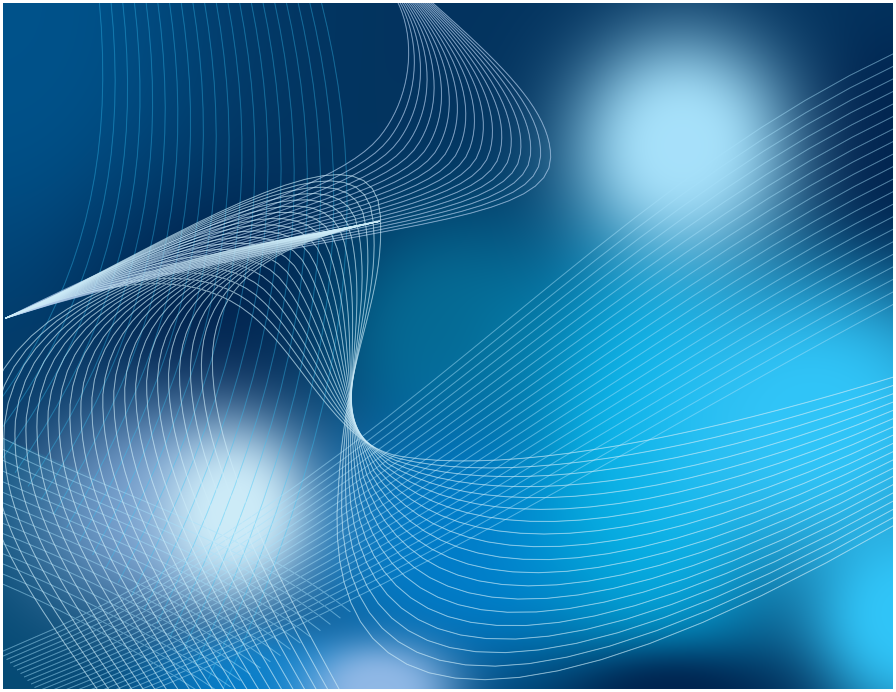
A WebGL 2 fragment shader for this background:

```glsl
#version 300 es
precision highp float;
// Blue abstract backdrop: soft elliptical glows layered over navy, crossed by
// ribbons of fine lines. Each ribbon blends between two cubic Bezier curves;
// every strand is drawn from its distance to the flattened curve.

#define CANVAS vec2(768.0, 594.0)  // design units, y measured from the top
#define STROKE 0.95                // strand width in design units
#define PIECES 20                  // straight pieces per curve
#define MARGIN 2.6                 // width of the white frame
#define BOLD 0.62                  // opacity of the main ribbons
#define FAINT 0.34                 // opacity of the background strands

uniform vec2 u_resolution;
out vec4 fragColor;

const vec3 DEEP = vec3(0.0, 0.14, 0.31);
const vec3 NAVY = vec3(0.01, 0.20, 0.37);
const vec3 OCEAN = vec3(0.0, 0.32, 0.54);
const vec3 TEAL = vec3(0.02, 0.41, 0.57);
const vec3 AZURE = vec3(0.0, 0.48, 0.78);
const vec3 CYAN = vec3(0.0, 0.67, 0.88);
const vec3 SKY = vec3(0.19, 0.77, 0.97);
const vec3 HAZE = vec3(0.46, 0.62, 0.80);
const vec3 ICE = vec3(0.65, 0.88, 0.98);
const vec3 FROST = vec3(0.80, 0.92, 0.97);
const vec3 LILAC = vec3(0.72, 0.82, 0.94);

// Blend a soft ellipse with a broad centre over the colour below it.
void glow(inout vec3 color, vec2 p, vec2 center, vec2 radius, vec3 tint) {
    vec2 d = (p - center) / radius;
    float rim = 1.0 - exp(-dot(d, d));
    color = mix(color, tint, 1.0 - rim * rim);
}

float segmentDistance(vec2 p, vec2 a, vec2 b) {
    vec2 ab = b - a, ap = p - a;
    return length(ap - ab * clamp(dot(ap, ab) / max(dot(ab, ab), 1e-4), 0.0, 1.0));
}

// Columns of the matrix are the four control points.
vec2 bezier(mat4x2 curve, float t) {
    float s = 1.0 - t;
    return curve * vec4(s * s * s, 3.0 * s * s * t, 3.0 * s * t * t, t * t * t);
}

// Combined coverage of the strands between two boundary curves.
float ribbon(vec2 p, mat4x2 first, mat4x2 last, int count) {
    float reach = max(STROKE, CANVAS.x / u_resolution.x);
    float clear = 1.0;
    for (int i = 0; i < count; i++) {
        float k = float(i) / float(count - 1);
        mat4x2 curve = first * (1.0 - k) + last * k;
        vec2 low = min(min(curve[0], curve[1]), min(curve[2], curve[3])) - reach;
        vec2 high = max(max(curve[0], curve[1]), max(curve[2], curve[3])) + reach;
        if (any(lessThan(p, low)) || any(greaterThan(p, high))) continue;
        float d = reach;
        vec2 a = curve[0];
        for (int j = 1; j <= PIECES; j++) {
            vec2 b = bezier(curve, float(j) / float(PIECES));
            d = min(d, segmentDistance(p, a, b));
            a = b;
        }
        clear *= 1.0 - BOLD * STROKE / reach * (1.0 - smoothstep(0.0, reach, d));
    }
    return 1.0 - clear;
}

vec3 backdrop(vec2 p) {
    vec3 c = NAVY;
    glow(c, p, vec2(0, 0), vec2(150, 220), OCEAN);
    glow(c, p, vec2(210, 270), vec2(110, 90), DEEP);
    glow(c, p, vec2(390, 290), vec2(90, 90), TEAL);
    glow(c, p, vec2(400, 470), vec2(130, 95), AZURE);
    glow(c, p, vec2(560, 390), vec2(90, 170), CYAN);
    glow(c, p, vec2(700, 360), vec2(130, 110), SKY);
    glow(c, p, vec2(775, 530), vec2(70, 80), SKY);
    glow(c, p, vec2(770, 120), vec2(70, 75), DEEP);
    glow(c, p, vec2(575, 604), vec2(90, 40), DEEP);
    glow(c, p, vec2(585, 125), vec2(78, 80), ICE);
    // Sheer wedge at the left, then the lower glows.
    float wedge = smoothstep(-1.0, 1.0, p.y - 375.0 - 0.42 * p.x);
    c = mix(c, TEAL, 0.4 * wedge * (1.0 - smoothstep(0.0, 260.0, p.x)));
    glow(c, p, vec2(230, 585), vec2(90, 40), AZURE);
    glow(c, p, vec2(150, 440), vec2(105, 80), HAZE);
    glow(c, p, vec2(200, 440), vec2(52, 58), FROST);
    glow(c, p, vec2(325, 592), vec2(55, 35), HAZE + 0.1);
    return c;
}

void main() {
    vec2 uv = gl_FragCoord.xy / u_resolution;
    vec2 p = vec2(uv.x, 1.0 - uv.y) * CANVAS;
    vec3 color = backdrop(p);

    // Faint strands: hanging lines, right diagonals, lower left hatching.
    float hanging = ribbon(p, mat4x2(85, 0, 100, 160, 60, 270, -20, 370),
                              mat4x2(275, 0, 315, 160, 310, 330, 190, 594), 20);
    float diagonal = ribbon(p, mat4x2(768, 45, 500, 170, 320, 430, 0, 560),
                               mat4x2(768, 260, 560, 370, 330, 520, 60, 620), 21);
    float hatching = ribbon(p, mat4x2(0, 375, 110, 430, 220, 460, 300, 525),
                               mat4x2(-60, 480, 20, 500, 120, 560, 180, 600), 15);
    color = mix(color, SKY, hanging * FAINT / BOLD);
    color = mix(color, ICE, max(diagonal, hatching) * FAINT / BOLD * 1.3);

    // Upper fold: from the top edge round the right tip to the left point.
    float fold = ribbon(p, mat4x2(368, 0, 430, 55, 472, 95, 472, 135),
                           mat4x2(340, 0, 358, 35, 352, 85, 325, 118), 18);
    fold = max(fold, ribbon(p, mat4x2(472, 135, 472, 200, 270, 190, 5, 273),
                               mat4x2(325, 118, 290, 160, 180, 185, 5, 273), 18));
    color = mix(color, LILAC, fold);

    // Long wave: left point, crest, narrow waist, broad sweep to the right.
    float wave = ribbon(p, mat4x2(5, 273, 120, 225, 322, 85, 326, 185),
                           mat4x2(5, 273, 80, 245, 160, 225, 215, 270), 19);
    wave = max(wave, ribbon(p, mat4x2(326, 185, 330, 260, 296, 300, 290, 420),
                               mat4x2(215, 270, 260, 307, 290, 385, 345, 392), 19));
    wave = max(wave, ribbon(p, mat4x2(290, 420, 278, 560, 350, 690, 768, 450),
                               mat4x2(345, 392, 440, 407, 600, 375, 768, 323), 19));
    // Left veil: spreads from the fold and falls to the bottom edge.
    float veil = ribbon(p, mat4x2(325, 190, 200, 215, 0, 235, -15, 370),
                           mat4x2(325, 190, 235, 210, 182, 240, 182, 310), 22);
    veil = max(veil, ribbon(p, mat4x2(-15, 370, -20, 440, 10, 490, 85, 594),
                               mat4x2(182, 310, 182, 390, 235, 490, 292, 594), 22));
    color = mix(color, FROST, max(wave, veil));

    // White frame.
    vec2 inset = min(p, CANVAS - p);
    float unit = CANVAS.x / u_resolution.x;
    float inside = smoothstep(-0.5, 0.5, (min(inset.x, inset.y) - MARGIN) / unit);
    fragColor = vec4(mix(vec3(1.0), color, inside), 1.0);
}
```
